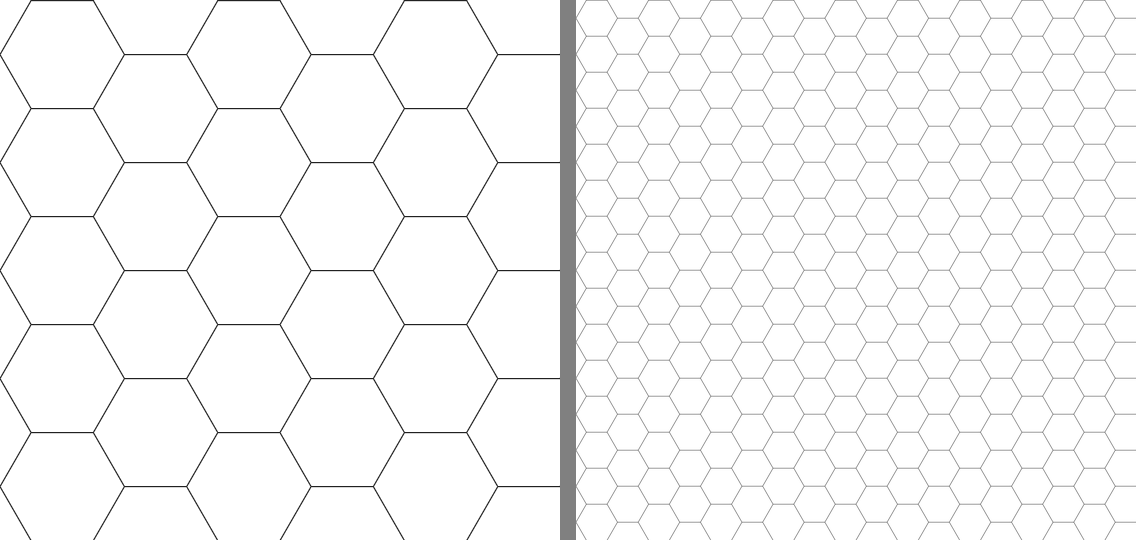
Left, the tile; right, the same tile 3 across and 3 down.
Write a Shadertoy shader that draws this pattern.

```glsl
#define REPEATS vec2(3.0, 5.0)   // whole tiles across and down
#define LINE_WIDTH 0.019         // in hexagon side lengths
#define INK vec3(0.13)
#define PAPER vec3(1.0)

const float APOTHEM = 0.8660254;             // of a hexagon with side 1
const vec2 TILE = vec2(3.0, 2.0 * APOTHEM);  // holds two hexagons

// Distance to the outline, positive inside, for flat-topped hexagons
// centred on every multiple of TILE.
float hexLattice(vec2 p) {
    p = abs(mod(p + 0.5 * TILE, TILE) - 0.5 * TILE);
    return APOTHEM - max(p.y, dot(p, vec2(APOTHEM, 0.5)));
}

// Share of a pixel covered by a line at distance d.
float lineCoverage(float d, float pixel) {
    float halfWidth = 0.5 * LINE_WIDTH;
    float covered = min(d + 0.5 * pixel, halfWidth) - max(d - 0.5 * pixel, -halfWidth);
    return clamp(covered / pixel, 0.0, 1.0);
}

void mainImage(out vec4 fragColor, in vec2 fragCoord) {
    vec2 scale = REPEATS * TILE;
    vec2 p = fragCoord / iResolution.xy * scale;
    float pixel = scale.x / iResolution.x;

    // Seat the topmost horizontal line just inside the upper edge
    p -= vec2(1.0, APOTHEM - 0.5 * LINE_WIDTH);

    // Two interleaved lattices form the honeycomb
    float edge = max(hexLattice(p), hexLattice(p - 0.5 * TILE));

    fragColor = vec4(mix(PAPER, INK, lineCoverage(edge, pixel)), 1.0);
}
```
